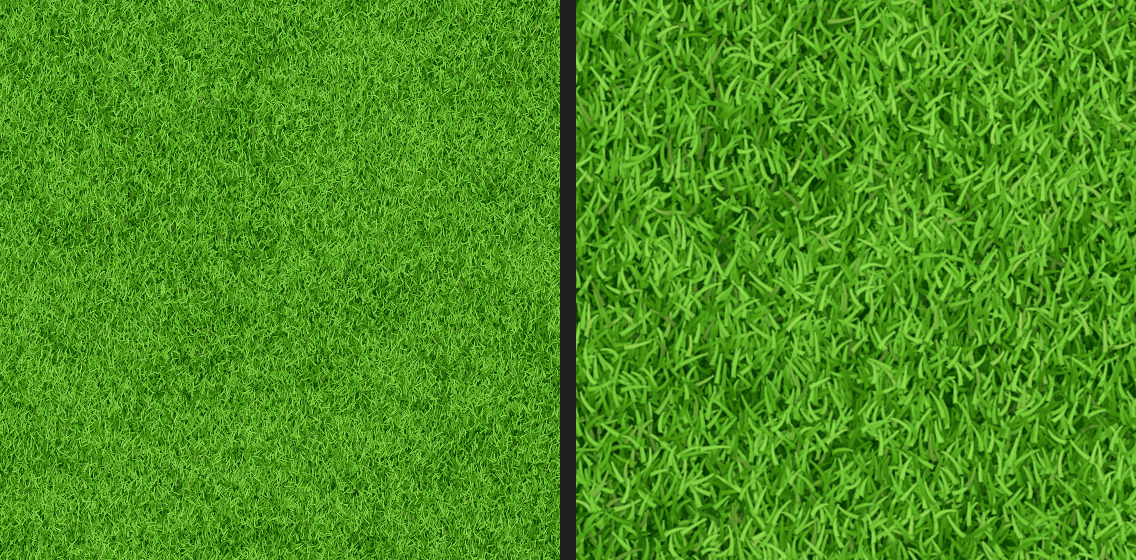
Left: the whole. Right: its middle third, enlarged.
A three.js fragment shader for this texture:

```glsl
varying vec2 vUv;

vec4 hash4(vec2 p) {
  vec4 phase = vec4(dot(p, vec2(127.1, 311.7)), dot(p, vec2(269.5, 183.3)),
                    dot(p, vec2(419.2, 371.9)), dot(p, vec2(97.3, 157.1)));
  return fract(sin(phase) * 43758.5453);
}

float valueNoise(vec2 p) {
  vec2 cell = floor(p);
  vec2 f = fract(p);
  f = f * f * (3.0 - 2.0 * f);
  float low = mix(hash4(cell).x, hash4(cell + vec2(1.0, 0.0)).x, f.x);
  float high = mix(hash4(cell + vec2(0.0, 1.0)).x, hash4(cell + 1.0).x, f.x);
  return mix(low, high, f.y);
}

// Green ramp from deep shadow to sunlit tips
vec3 grassColor(float shade) {
  vec3 color = vec3(0.02, 0.22, 0.0);
  color = mix(color, vec3(0.13, 0.40, 0.01), clamp(shade / 0.22, 0.0, 1.0));
  color = mix(color, vec3(0.24, 0.53, 0.04), clamp((shade - 0.22) / 0.18, 0.0, 1.0));
  color = mix(color, vec3(0.32, 0.64, 0.08), clamp((shade - 0.40) / 0.17, 0.0, 1.0));
  color = mix(color, vec3(0.45, 0.78, 0.20), clamp((shade - 0.57) / 0.22, 0.0, 1.0));
  return mix(color, vec3(0.56, 0.86, 0.30), clamp((shade - 0.79) / 0.35, 0.0, 1.0));
}

// Returns coverage, contact shadow and position along a curved, tapering blade
vec3 grassBlade(vec2 p, float angle, float halfLength, float bend) {
  vec2 axis = vec2(sin(angle), cos(angle));
  float along = dot(p, axis) / halfLength;
  float across = dot(p, vec2(axis.y, -axis.x)) - bend * (along * along - 0.4);
  float width = 0.11 * (1.0 - 0.6 * clamp(along * 0.5 + 0.5, 0.0, 1.0));
  float edge = max(abs(across) - width, (abs(along) - 1.0) * halfLength);
  return vec3(1.0 - smoothstep(-0.06, 0.07, edge),
              1.0 - smoothstep(0.0, 0.17, edge),
              clamp(along * 0.5 + 0.5, 0.0, 1.0));
}

void main() {
  // Uneven patches and small tufts in the lawn
  float patches = 0.3 * valueNoise(vUv * 9.0) + 0.35 * valueNoise(vUv * 21.0 + 5.0)
                + 0.55 * valueNoise(vUv * 48.0 + 11.0) - 0.6;
  vec3 color = grassColor(0.05 + 0.2 * valueNoise(vUv * 120.0));

  // Layers of blades, from the ground up
  for (int layer = 0; layer < 14; layer++) {
    float height = float(layer) / 13.0;
    vec2 p = vUv * 80.0 + float(layer) * vec2(17.37, 9.71);
    vec2 cell = floor(p);

    for (int y = -1; y <= 1; y++) {
      for (int x = -1; x <= 1; x++) {
        vec2 id = cell + vec2(float(x), float(y));
        vec4 place = hash4(id + float(layer) * 3.7);
        vec4 look = hash4(id + float(layer) * 5.3 + 41.0);

        float angle = (place.z + place.w - 1.0) * 1.6 + 0.12;
        vec3 blade = grassBlade(p - id - place.xy, angle,
                                mix(0.4, 0.75, look.x), (look.y - 0.5) * 0.32);
        float shade = 0.19 + 0.66 * height + 0.82 * (look.z - 0.5)
                    + 0.2 * (blade.z - 0.5) + 0.4 * patches;
        vec3 bladeColor = grassColor(shade);

        // A few dry, yellowish blades
        float dryness = smoothstep(0.86, 0.94, look.w);
        bladeColor = mix(bladeColor, vec3(0.53, 0.72, 0.28) * (0.55 + 0.55 * shade), 0.8 * dryness);

        color *= 1.0 - vec3(0.18, 0.11, 0.24) * blade.y;
        color = mix(color, bladeColor, blade.x);
      }
    }
  }

  gl_FragColor = vec4(color, 1.0);
}
```
